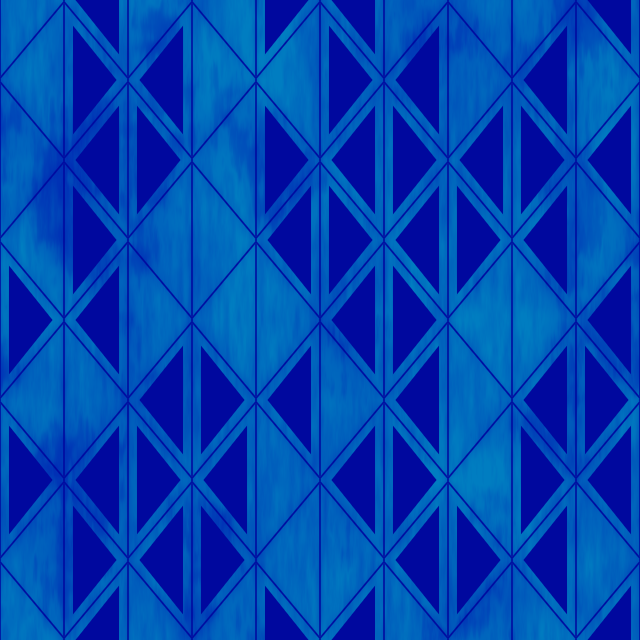
Give the GLSL for this pattern, as a WebGL 2 fragment shader.

```glsl
#version 300 es
precision highp float;
// Lattice of outlined triangles, some holding a navy inset, on streaked, stained blue.

#define COLUMNS 10.0        // triangle columns across
#define HALF_ROWS 8.0       // half triangle heights up the canvas
#define LINE_WIDTH 0.0026
#define TIP_SCALE 0.955     // shortens diagonals so that tips stay apart
#define INSET 0.0140        // margin around a filled triangle
#define FILL_CHANCE 0.525
#define STAIN_DEPTH 0.50
#define STREAK_DEPTH 0.50
#define EDGE_SHADE 0.22

uniform vec2 u_resolution;
out vec4 fragColor;

const vec3 NAVY = vec3(0.0, 0.03, 0.62);
const vec3 STAIN_BLUE = vec3(0.0, 0.19, 0.71);
const vec3 LIGHT_BLUE = vec3(0.0, 0.49, 0.755);

// Integer hash of a lattice point, 0 to 1
float hash(vec2 cell) {
    uvec2 q = uvec2(ivec2(cell) + 4096) * uvec2(1597u, 3571u);
    uint n = (q.x ^ (q.y << 7)) * 26699u + 7919u;
    n = (n ^ (n >> 15)) * 73939u;
    n = (n ^ (n >> 13)) * 51973u;
    n ^= n >> 16;
    return float(n & 65535u) / 65535.0;
}

float valueNoise(vec2 p) {
    vec2 i = floor(p);
    vec2 f = fract(p);
    f = f * f * (3.0 - 2.0 * f);
    float low = mix(hash(i), hash(i + vec2(1, 0)), f.x);
    float high = mix(hash(i + vec2(0, 1)), hash(i + vec2(1, 1)), f.x);
    return mix(low, high, f.y);
}

float fbm(vec2 p) {
    float sum = 0.0;
    float weight = 0.5;
    for (int octave = 0; octave < 4; octave++) {
        sum += weight * valueNoise(p);
        p = p * 2.03 + 17.3;
        weight *= 0.5;
    }
    return sum / 0.9375;
}

// Antialiased coverage of a signed distance
float coverage(float signedDistance, float pixel) {
    return clamp(0.5 - signedDistance / pixel, 0.0, 1.0);
}

void main() {
    vec2 p = gl_FragCoord.xy / u_resolution;
    float pixel = 1.0 / min(u_resolution.x, u_resolution.y);
    vec2 cellSize = 1.0 / vec2(COLUMNS, HALF_ROWS);
    float slopeToDistance = cellSize.x / length(cellSize);

    // Position in the column, mirrored in every second one
    float column = floor(p.x * COLUMNS);
    float across = fract(p.x * COLUMNS);
    if (mod(column, 2.0) > 0.5) across = 1.0 - across;

    // Even centres rest on across = 0, odd centres on across = 1
    float height = p.y * HALF_ROWS;
    float evenCentre = 2.0 * floor(height * 0.5 + 0.5);
    float offset = height - evenCentre;
    float rise = abs(offset) - (1.0 - across);
    bool isEven = rise < 0.0;
    float centre = isEven ? evenCentre : evenCentre + (offset < 0.0 ? -1.0 : 1.0);

    // Distances to the sides of the triangle
    float side = (isEven ? across : 1.0 - across) * cellSize.x;
    float diagonal = abs(rise) * cellSize.y * slopeToDistance;
    float edge = min(side, diagonal);

    // Weathered ground: clouds, vertical streaks, ragged stains, soft edges
    float cloud = fbm(p * vec2(8.0, 6.0) + 3.7);
    float streak = fbm(p * vec2(110.0, 18.0) + 41.0);
    float stainField = fbm(p * vec2(9.0, 6.5) + 71.0) + 0.4 * (streak - 0.5);
    float tone = 0.82 + 0.65 * (cloud - 0.5) + STREAK_DEPTH * (streak - 0.5);
    tone -= STAIN_DEPTH * smoothstep(0.54, 0.76, stainField);
    tone -= EDGE_SHADE * exp(-edge / 0.010);
    vec3 color = mix(STAIN_BLUE, LIGHT_BLUE, clamp(tone, 0.0, 1.0));

    // Randomly filled insets, periodic over the canvas
    float chance = hash(vec2(column, mod(centre, HALF_ROWS)));
    float filled = step(chance, FILL_CHANCE);
    color = mix(color, NAVY, filled * coverage(INSET - edge, pixel));

    // Vertical rules and diagonals
    float rule = min(across, 1.0 - across) * cellSize.x;
    float diagonalLevel = 0.5 + (0.5 - across) * TIP_SCALE;
    float slant = abs(abs(offset) - diagonalLevel) * cellSize.y * slopeToDistance;
    float line = min(rule, slant) - 0.5 * LINE_WIDTH;
    color = mix(color, NAVY, 0.92 * coverage(line, pixel));

    fragColor = vec4(color, 1.0);
}
```
